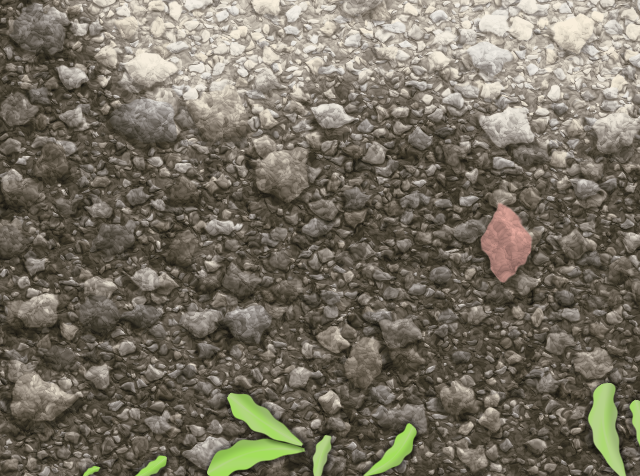
Write a Shadertoy shader that draws this texture.

```glsl
// Stony garden soil, sunlit along the top, with one pink stone and a few leaves.
// Layers of scattered faceted stones, small to large, are painted over chipped
// ground; one tone value per point is then turned into colour by a ramp.
const vec3 DARK_SOIL = vec3(0.24, 0.22, 0.17);
const vec3 MID_EARTH = vec3(0.40, 0.37, 0.33);
const vec3 PALE_STONE = vec3(0.61, 0.58, 0.55);
const vec3 SUNLIT_DUST = vec3(0.87, 0.85, 0.81);
const vec3 LEAF_LIME = vec3(0.62, 0.84, 0.35);
const vec3 LEAF_PALE = vec3(0.69, 0.80, 0.52);
const vec3 PINK_STONE = vec3(0.72, 0.54, 0.50);
const vec2 PINK_PLACE = vec2(1.07, 0.48);
const vec2 PINK_SIZE = vec2(0.062, 0.080);
const vec2 LIGHT = vec2(0.24, 0.97);
const float SOIL_TONE = 0.5;
const float GAP_TONE = -0.5;
const float SUN_GAIN = 1.9;
const float BUMP_GAIN = 2.0;
const float CHIP_GAIN = 1.3;
const int STONE_LAYERS = 6;
const float FINEST_SCALE = 58.0;
const float LAYER_RATIO = 0.66;
const float LEAF_WIDTH = 0.12;
const int LEAF_COUNT = 8;
// Each leaf: base xy, tip xy
const vec4 LEAVES[LEAF_COUNT] = vec4[](
    vec4(0.64, 0.055, 0.435, 0.005), vec4(0.635, 0.065, 0.48, 0.17),
    vec4(0.665, -0.02, 0.69, 0.085), vec4(0.765, 0.0, 0.868, 0.105),
    vec4(1.315, -0.01, 1.272, 0.195), vec4(1.355, 0.03, 1.335, 0.16),
    vec4(0.275, -0.01, 0.35, 0.04), vec4(0.17, -0.01, 0.21, 0.018));

vec2 hash2(vec2 p) {
    vec3 q = fract(p.xyx * vec3(0.1031, 0.1030, 0.0973));
    q += dot(q, q.yzx + 33.33);
    return fract((q.xx + q.yz) * q.zy);
}
float patches(vec2 p) {
    return sin(p.x * 9.0 + 2.0 * sin(p.y * 7.0)) * sin(p.y * 11.0 + 1.5 * sin(p.x * 6.0));
}
// Cellular noise: x is the distance to the nearest point, y a flat tone per cell
vec2 cellular(vec2 p) {
    vec2 base = floor(p), chip = vec2(0.0);
    float nearest = 4.0;
    for (int j = -1; j <= 1; j++)
    for (int i = -1; i <= 1; i++) {
        vec2 cell = base + vec2(i, j);
        vec2 d = cell + hash2(cell + 50.0) - p;
        float weight = exp(-22.0 * dot(d, d));
        chip += weight * vec2(hash2(cell + 171.0).x - 0.5, 1.0);
        nearest = min(nearest, dot(d, d));
    }
    return vec2(sqrt(nearest), chip.x / chip.y);
}
vec2 grit(vec2 p) {
    return cellular(p * 30.0) * vec2(0.25, 0.5) + cellular(p * 68.0 + 7.0) * vec2(0.3, 0.55)
         + cellular(p * 135.0 + 19.0) * vec2(0.25, 0.55);
}
// Angular polygon of about unit radius: xy is the outward slope, z the distance
vec3 facetedStone(vec2 q, vec2 seed) {
    vec3 sum = vec3(0.0);
    for (int k = 0; k < 6; k++) {
        vec2 h = hash2(seed + float(k) * 17.3);
        float angle = 1.0472 * (float(k) + 0.8 * h.x) + seed.x;
        vec2 dir = vec2(cos(angle), sin(angle));
        sum += exp(14.0 * (dot(q, dir) - 0.65 - 0.4 * h.y)) * vec3(dir, 1.0);
    }
    return vec3(sum.xy / sum.z, log(sum.z) / 14.0);
}
// Paints a stone and its shadow into the tone; returns its coverage
float paintStone(vec3 stone, float base, float blur, inout float tone) {
    float lit = dot(stone.xy, LIGHT);
    float shadow = smoothstep(0.42, 0.0, stone.z) * smoothstep(0.5, -0.6, lit);
    tone = mix(tone, GAP_TONE, 0.85 * shadow);
    float cover = smoothstep(blur, -blur, stone.z);
    float face = base + 0.75 * lit * smoothstep(-0.8, -0.1, stone.z);
    tone = mix(tone, face - 0.2 * smoothstep(-0.15, 0.0, stone.z), cover);
    return cover;
}
void scatterStones(vec2 p, float scale, float chance, float seed, float pixel,
                   inout float tone, inout float coolness) {
    vec2 base = floor(p * scale);
    for (int j = -1; j <= 1; j++)
    for (int i = -1; i <= 1; i++) {
        vec2 cell = base + vec2(i, j);
        vec2 place = hash2(cell + seed), kind = hash2(cell + seed + 91.7);
        vec2 look = hash2(cell + seed + 213.1);
        float radius = mix(0.25, 0.54, kind.y);
        vec2 q = (p * scale - cell - 0.2 - 0.6 * place) / radius;
        q.y *= 1.0 + 0.5 * look.x;
        if (kind.x > chance + 0.15 * patches(cell / scale) || dot(q, q) > 4.0) continue;
        vec3 stone = facetedStone(q, cell + seed);
        float cover = paintStone(stone, 0.65 + 1.15 * look.y, pixel * scale / radius, tone);
        coolness = mix(coolness, look.x, cover);
    }
}
vec3 toneRamp(float t) {
    vec3 c = mix(DARK_SOIL, MID_EARTH, clamp(t, 0.0, 1.0));
    c = mix(c, PALE_STONE, clamp(t - 1.0, 0.0, 1.0));
    c = mix(c, SUNLIT_DUST, clamp(t - 2.0, 0.0, 1.0));
    return c * (1.0 + 0.5 * clamp(t, -1.2, 0.0) + 0.1 * clamp(t - 3.0, 0.0, 1.0));
}
void paintLeaf(vec2 p, vec4 leaf, float id, float pixel, inout vec3 color) {
    vec2 axis = leaf.zw - leaf.xy, from = p - leaf.xy;
    float len = length(axis);
    vec2 q = vec2(dot(from, axis), dot(from, vec2(-axis.y, axis.x))) / (len * len);
    float u = clamp(q.x, 0.0, 1.0), v = q.y + 0.12 * sin(3.14 * u) * sin(id * 2.4 + 1.0);
    float halfWidth = LEAF_WIDTH * u * (2.6 * sqrt(1.0 - u) + 0.2 * sin(u * 24.0 + id)) + 0.015;
    float d = max(abs(v) - halfWidth, max(-q.x, q.x - 1.0)) * len;
    float pale = hash2(vec2(id, 5.0)).x + 0.5 * smoothstep(0.02, 0.0, abs(v)) + 0.3 * sin(u * 9.0 + v * 30.0);
    vec3 green = mix(LEAF_LIME, LEAF_PALE, clamp(pale, 0.0, 1.0)) * (1.03 - 0.15 * smoothstep(0.0, -0.1, v));
    color = mix(color * (1.0 - 0.4 * smoothstep(0.015, 0.0, d)), green, smoothstep(pixel, -pixel, d));
}
void mainImage(out vec4 fragColor, in vec2 fragCoord) {
    vec2 p = fragCoord / iResolution.y;
    float pixel = 1.0 / iResolution.y, coolness = 0.25;
    // Ground and stones, on slightly crooked coordinates
    vec2 bent = p + 0.003 * sin(p.yx * 83.0 + 3.0 * sin(p * 47.0)) + 0.0012 * sin(p.yx * 210.0 + p * 90.0);
    vec2 relief = grit(bent);
    float bump = grit(bent + 0.003 * LIGHT).x - relief.x;
    float tone = SOIL_TONE + 0.15 * patches(p);
    for (int k = 0; k < STONE_LAYERS; k++) {
        float level = float(k);
        scatterStones(bent, FINEST_SCALE * pow(LAYER_RATIO, level), 0.7 - 0.1 * level,
                      31.0 + 47.0 * level, pixel, tone, coolness);
    }
    vec2 pinkOffset = clamp((bent - PINK_PLACE) / PINK_SIZE, -2.0, 2.0);
    float pink = paintStone(facetedStone(pinkOffset, vec2(4.0, 8.0)), 1.9, pixel / PINK_SIZE.x, tone);
    // Sunlight along the top, dim in the left corner
    float height = p.y + 0.05 * cos(8.4 * (p.x - 0.45)) - 0.3 * smoothstep(0.35, 0.0, p.x);
    tone += SUN_GAIN * smoothstep(0.62, 0.93, height) + BUMP_GAIN * bump + CHIP_GAIN * relief.y;
    // Colour
    vec3 color = toneRamp(tone) * mix(vec3(1.02, 1.0, 0.96), vec3(0.99, 1.0, 1.02), coolness);
    color = mix(color, PINK_STONE * (0.6 + 0.2 * tone), pink);
    for (int k = 0; k < LEAF_COUNT; k++) paintLeaf(p, LEAVES[k], float(k), pixel, color);
    fragColor = vec4(clamp(color, 0.0, 1.0), 1.0);
}
```
